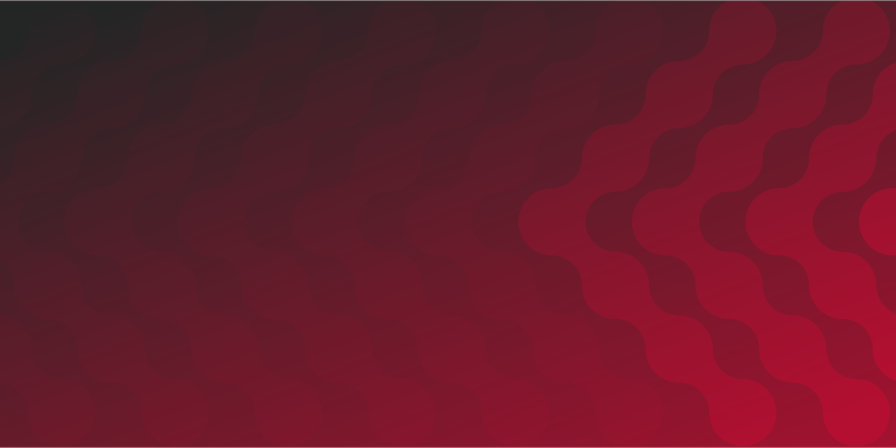
Write a WebGL 1 fragment shader that draws this background.

```glsl
precision highp float;

uniform vec2 u_resolution;

// Lengths are in units of the canvas height
const vec3 CHARCOAL = vec3(0.14, 0.146, 0.146);
const vec3 CRIMSON = vec3(0.69, 0.06, 0.19);
const vec3 BORDER_GREY = vec3(0.62, 0.59, 0.59);
const vec2 GRADIENT_SLOPE = vec2(0.22, -0.54);
const float GRADIENT_START = 0.475;
const vec2 FIRST_VERTEX = vec2(1.232, 0.505);
const float LINK_STEP = 0.142;
const float DISC_RADIUS = 0.075;
const float LAST_LINK = 3.0;
const float CHAIN_SPACING = 0.2535;
const float BRIGHT_LIFT = 0.16;
const float LIFT_GROWTH = 0.01;
const float FAINT_LIFT = 0.036;
const float BORDER_WIDTH = 0.0026;
const float BORDER_STRENGTH = 0.7;

// Signed distance to a diagonal chain of discs joined by concave fillets.
// The cell spans one link, with disc centres at (0, 0) and (step, step).
float linkDistance(vec2 cell) {
  if (cell.x < 0.0) return length(cell) - DISC_RADIUS;
  if (cell.x > LINK_STEP) return length(cell - LINK_STEP) - DISC_RADIUS;
  float lowerFillet = length(cell - vec2(LINK_STEP, 0.0));
  float upperFillet = length(cell - vec2(0.0, LINK_STEP));
  return LINK_STEP - DISC_RADIUS - min(lowerFillet, upperFillet);
}

// Brightness added by the chevron chains, faint to the left of the first one
float chainLift(vec2 p, float pixel) {
  vec2 folded = vec2(p.x - FIRST_VERTEX.x, abs(p.y - FIRST_VERTEX.y));
  float skewed = folded.x - folded.y;
  float index = floor(skewed / CHAIN_SPACING + 0.5);
  float link = floor(folded.y / LINK_STEP);
  float along = folded.y - link * LINK_STEP;
  vec2 cell = vec2(skewed - index * CHAIN_SPACING + along, along);

  // Each arm ends in a plain disc
  float dist = link < LAST_LINK ? linkDistance(cell) : length(cell) - DISC_RADIUS;
  float coverage = 1.0 - smoothstep(-0.7 * pixel, 0.7 * pixel, dist);
  float brightLift = BRIGHT_LIFT + LIFT_GROWTH * index * index;
  return coverage * mix(FAINT_LIFT, brightLift, step(-0.5, index));
}

void main() {
  vec2 p = gl_FragCoord.xy / u_resolution.y;
  float pixel = 1.0 / u_resolution.y;

  // Diagonal gradient with the chains laid over it
  float tone = GRADIENT_START + dot(p, GRADIENT_SLOPE) + chainLift(p, pixel);
  vec3 color = mix(CHARCOAL, CRIMSON, clamp(tone, 0.0, 1.03));

  // Thin pale lines along the top and bottom
  float edge = min(p.y, 1.0 - p.y);
  float border = 1.0 - smoothstep(BORDER_WIDTH - 0.5 * pixel, BORDER_WIDTH + 0.5 * pixel, edge);
  color = mix(color, BORDER_GREY, BORDER_STRENGTH * border);

  gl_FragColor = vec4(color, 1.0);
}
```
